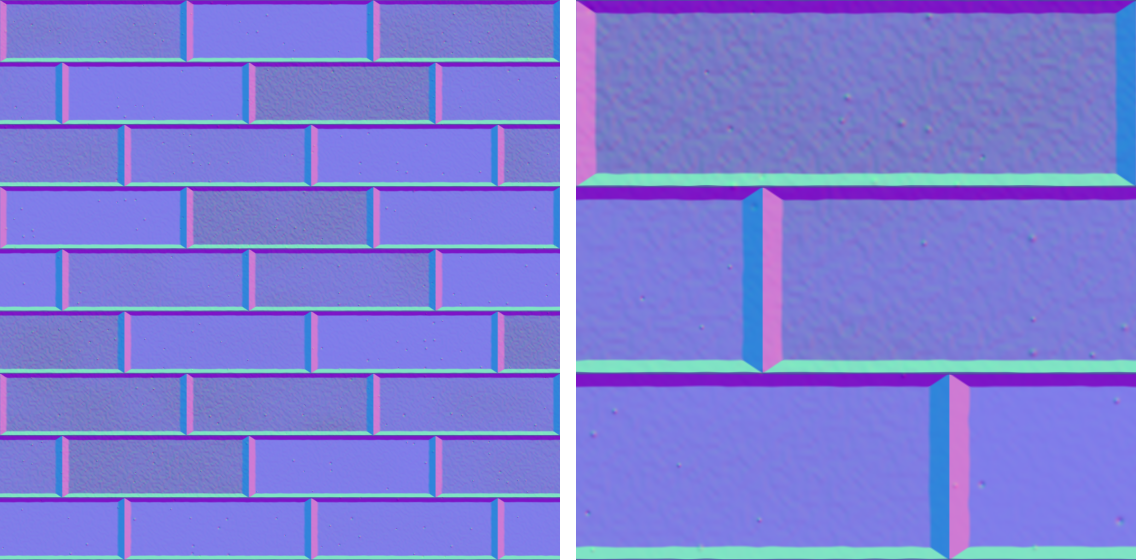
Left: the whole. Right: its middle third, enlarged.
A WebGL 1 fragment shader for this texture map:

```glsl
precision highp float;
// Tangent-space normal map of bevelled bricks, each row shifted by a third of a brick.
// Mitred bevels come from scaled edge distances; faces get wrapping grain, sparse
// bumps and a random roughness per brick that also dulls the colour.
uniform vec2 u_resolution;

#define COLUMNS 3.0
#define ROWS 9.0
#define SIDE_BEVEL 0.0117
#define LEDGE_BEVEL 0.0078
#define SEAM_WIDTH 0.0011
#define EDGE_WEAR 0.10
#define GRAIN_CELLS 288.0
#define GRAIN_SMOOTH 0.025
#define GRAIN_ROUGH 0.11
#define BUMP_CELLS 60.0
#define BUMP_CHANCE 0.085
#define BUMP_SLOPE 0.28

const vec3 FACE_SMOOTH = vec3(0.50, 0.49, 0.92);
const vec3 FACE_ROUGH = vec3(0.47, 0.48, 0.79);
const vec3 LEFT_BEVEL = vec3(0.81, 0.48, 0.83);
const vec3 RIGHT_BEVEL = vec3(0.19, 0.52, 0.86);
const vec3 TOP_BEVEL = vec3(0.49, 0.08, 0.78);
const vec3 BOTTOM_BEVEL = vec3(0.50, 0.89, 0.77);
const vec3 SEAM = vec3(0.30, 0.27, 0.62);

float hash(vec2 p) {
  vec3 q = fract(vec3(p.xyx) * vec3(0.1031, 0.1030, 0.0973));
  q += dot(q, q.yzx + 33.33);
  return fract((q.x + q.y) * q.z);
}

// Value noise over the unit square that wraps after a whole number of cells.
float noise(vec2 uv, vec2 cells) {
  vec2 p = uv * cells;
  vec2 i = floor(p);
  vec2 f = fract(p);
  f = f * f * (3.0 - 2.0 * f);
  vec2 a = mod(i, cells);
  vec2 b = mod(i + 1.0, cells);
  return mix(mix(hash(a), hash(vec2(b.x, a.y)), f.x),
             mix(hash(vec2(a.x, b.y)), hash(b), f.x), f.y);
}

float grainHeight(vec2 uv) {
  return 0.65 * noise(uv, vec2(GRAIN_CELLS))
       + 0.35 * noise(uv, vec2(GRAIN_CELLS * 0.5));
}

vec2 grainSlope(vec2 uv) {
  vec2 e = vec2(0.5 / GRAIN_CELLS, 0.0);
  return vec2(grainHeight(uv - e.xy) - grainHeight(uv + e.xy),
              grainHeight(uv - e.yx) - grainHeight(uv + e.yx));
}

// Slope of small raised dots or pits, at most one per cell.
vec2 bumpSlope(vec2 uv) {
  vec2 p = uv * BUMP_CELLS;
  vec2 cell = mod(floor(p), BUMP_CELLS);
  vec2 center = 0.3 + 0.4 * vec2(hash(cell + 17.3), hash(cell + 91.7));
  float radius = mix(0.07, 0.13, hash(cell + 53.1));
  vec2 d = (fract(p) - center) / radius;
  float raised = hash(cell + 7.9) < 0.6 ? 1.0 : -1.0;
  return step(hash(cell + 131.0), BUMP_CHANCE) * raised * d * exp(-dot(d, d));
}

void main() {
  vec2 uv = gl_FragCoord.xy / u_resolution;
  vec2 px = 1.0 / u_resolution;

  // Brick layout
  float row = floor(uv.y * ROWS);
  float shift = mod(2.0 - row, 3.0) / 3.0;
  vec2 p = vec2(uv.x * COLUMNS - shift, uv.y * ROWS);
  vec2 brick = vec2(mod(floor(p.x), COLUMNS), row);
  vec2 f = fract(p);

  // Signed distance to the nearest joint: positive on its right or upper side
  vec2 joint = (f - step(0.5, f)) / vec2(COLUMNS, ROWS);
  vec2 depth = abs(joint) / vec2(SIDE_BEVEL, LEDGE_BEVEL);
  vec2 soft = px / vec2(SIDE_BEVEL, LEDGE_BEVEL);

  // Face colour and roughness
  float rough = smoothstep(0.35, 1.0, hash(brick * 3.7 + 11.0));
  float patches = noise(uv, vec2(12.0, 18.0)) - 0.5;
  float dull = clamp(rough * (1.0 + 0.5 * patches) + 0.08 * patches, 0.0, 1.0);
  vec3 face = mix(FACE_SMOOTH, FACE_ROUGH, dull);

  // Mitred bevels
  vec3 side = mix(RIGHT_BEVEL, LEFT_BEVEL, smoothstep(-px.x, px.x, joint.x));
  vec3 ledge = mix(TOP_BEVEL, BOTTOM_BEVEL, smoothstep(-px.y, px.y, joint.y));
  float miter = max(0.12, soft.y);
  vec3 bevel = mix(ledge, side, smoothstep(-miter, miter, depth.y - depth.x));

  // Worn inner edge of the bevel
  float wear = EDGE_WEAR * (noise(uv, vec2(120.0)) - 0.5);
  float blend = max(0.13, soft.y);
  float onFace = smoothstep(1.0 - blend, 1.0 + blend, min(depth.x, depth.y) + wear);
  vec3 color = mix(bevel, face, onFace);

  // Thin seam between rows
  float seamHalf = 0.5 * SEAM_WIDTH * (0.6 + 0.8 * noise(uv, vec2(90.0, 9.0)));
  float seam = 1.0 - smoothstep(seamHalf - 0.5 * px.y, seamHalf + px.y, abs(joint.y));
  color = mix(color, SEAM, 0.75 * seam);

  // Surface relief, fainter on the bevels
  vec2 slope = grainSlope(uv) * mix(GRAIN_SMOOTH, GRAIN_ROUGH, dull);
  slope += bumpSlope(uv) * BUMP_SLOPE;
  slope *= mix(0.5, 1.0, onFace);
  color += vec3(slope, -0.6 * length(slope));

  gl_FragColor = vec4(clamp(color, 0.0, 1.0), 1.0);
}
```
